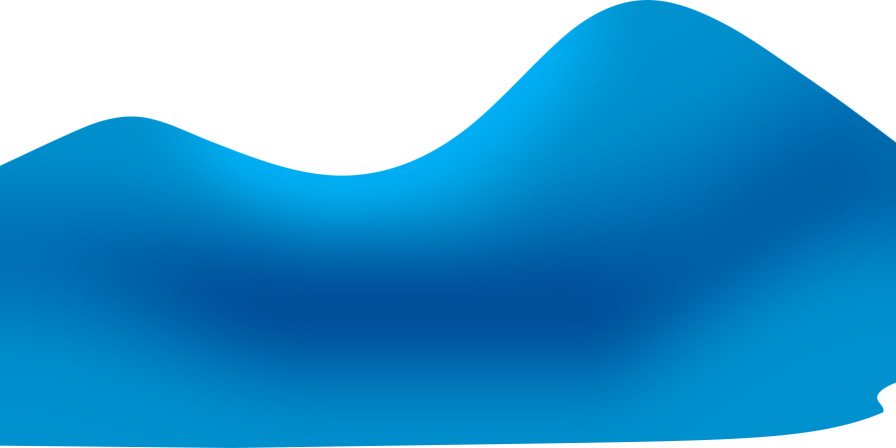
Reproduce this background procedurally as a Shadertoy shader.

```glsl
const vec3 WHITE = vec3(1.0);
const vec3 MID_BLUE = vec3(0.0, 0.57, 0.81);
const vec3 DEEP_BLUE = vec3(0.0, 0.31, 0.60);
const vec3 BRIGHT_BLUE = vec3(0.0, 0.68, 0.95);

// Crest knots: position, height, slope
const int KNOTS = 11;
const vec3 CREST[KNOTS] = vec3[KNOTS](
    vec3(0.0, 0.630, 0.46), vec3(0.182, 0.7135, 0.43),
    vec3(0.294, 0.740, 0.0), vec3(0.469, 0.685, -0.39),
    vec3(0.763, 0.608, 0.0), vec3(1.042, 0.7135, 0.78),
    vec3(1.25, 0.911, 0.90), vec3(1.445, 1.0, 0.0),
    vec3(1.615, 0.948, -0.52), vec3(1.80, 0.828, -0.68),
    vec3(2.0, 0.682, -0.76));

// Cubic segment between two knots, held constant outside them
float hermite(float x, vec3 a, vec3 b) {
    float span = b.x - a.x;
    float t = clamp((x - a.x) / span, 0.0, 1.0);
    float s = 1.0 - t;
    return s * s * ((1.0 + 2.0 * t) * a.y + t * span * a.z)
         + t * t * ((3.0 - 2.0 * t) * b.y - s * span * b.z);
}

float crestHeight(float x) {
    float height = CREST[0].y;
    for (int i = 0; i < KNOTS - 1; i++) {
        if (x >= CREST[i].x) height = hermite(x, CREST[i], CREST[i + 1]);
    }
    return height;
}

float baseHeight(float x) {
    float tilt = 0.0145 * max(x - 0.52, 0.0) + 0.01 * max(0.52 - x, 0.0);
    return tilt + 0.059 * pow(x / 1.972, 14.0);
}

// Small notch in the lower right side
float rightSide(float y) {
    vec3 waist = vec3(0.112, 1.958, 0.0);
    float side = y < waist.x
        ? hermite(y, vec3(0.085, 1.972, 0.0), waist)
        : hermite(y, waist, vec3(0.146, 2.0, 2.5));
    return side + 3.0 * max(y - 0.146, 0.0);
}

float bell(float distance, float width) {
    float q = distance / width;
    return exp(-q * q);
}

float coverage(float d) {
    return clamp(d / max(fwidth(d), 1e-5) + 0.5, 0.0, 1.0);
}

// Dark band, low in the middle and rising to the right
float shadeAmount(vec2 p) {
    float axis = 0.31 + 0.12 * (1.0 - smoothstep(0.0, 0.75, p.x))
               + 0.29 * smoothstep(1.3, 1.95, p.x);
    float strength = mix(0.50, 1.0, smoothstep(0.0, 0.65, p.x))
                   - 0.25 * smoothstep(1.25, 1.6, p.x)
                   - 0.10 * smoothstep(1.85, 2.0, p.x);
    float upperWidth = mix(0.175, 0.27, smoothstep(0.9, 1.5, p.x));
    float width = p.y > axis ? upperWidth : 0.18;
    return strength * bell(p.y - axis, width);
}

// Bright glow under the hollow of the crest
float glowAmount(vec2 p, float depth) {
    float strength = smoothstep(0.27, 0.58, p.x)
                   * (1.0 - smoothstep(1.20, 1.46, p.x));
    float width = mix(0.10, 0.18, smoothstep(0.8, 1.2, p.x));
    return strength * bell(max(depth, 0.0), width);
}

void mainImage(out vec4 fragColor, in vec2 fragCoord) {
    vec2 p = fragCoord / iResolution.xy * vec2(2.0, 1.0);
    float depth = crestHeight(p.x) - p.y;

    vec3 fill = mix(MID_BLUE, DEEP_BLUE, shadeAmount(p));
    fill = mix(fill, BRIGHT_BLUE, glowAmount(p, depth));

    float mask = coverage(depth) * coverage(p.y - baseHeight(p.x))
               * coverage(rightSide(p.y) - p.x);
    fragColor = vec4(mix(WHITE, fill, mask), 1.0);
}
```
